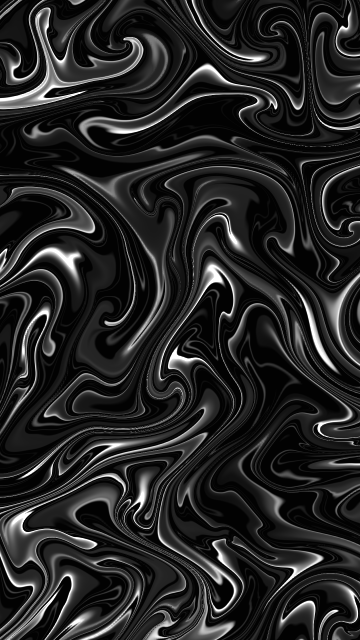
Reproduce this background procedurally as a Shadertoy shader.

```glsl
const float TAU = 6.2831853;
const vec2 STRETCH = vec2(0.92, 1.1); // lengthens the folds sideways
const float FLOW_SCALE = 2.8;    // swirl cells across the canvas width
const float FLOW_GROWTH = 1.65;  // scale ratio between swirl layers
const float FLOW_STEP = 0.13;    // drift per step, in swirl cells
const int FLOW_LAYERS = 2;
const int FLOW_STEPS = 7;
const float SHEET_SCALE = 2.5;   // size of the unfolded sheets
const float SHEET_COUNT = 2.5;   // layers stacked in the liquid
const float SHEET_START = 0.44;  // share of each layer left black
const float RIM = 0.95;          // where a sheet reaches its bright rim
const float BLACK = 0.006;
const float BODY = 0.135;
const float SHEEN = 0.92;
const float RIM_LIGHT = 0.34;
const float HAIRLINE = 0.36;
const int AA = 3;

vec2 gradient(vec2 cell) {
    vec3 h = fract(cell.xyx * vec3(0.1031, 0.1030, 0.0973));
    h += dot(h, h.yzx + 33.33);
    float angle = TAU * fract((h.x + h.y) * h.z);
    return vec2(cos(angle), sin(angle));
}

// Gradient noise: value in x, derivatives in yz
vec3 noiseD(vec2 p) {
    vec2 i = floor(p), f = p - i;
    vec2 u = f * f * f * (f * (f * 6.0 - 15.0) + 10.0);
    vec2 du = 30.0 * f * f * (f * (f - 2.0) + 1.0);
    vec2 ga = gradient(i);
    vec2 gb = gradient(i + vec2(1, 0));
    vec2 gc = gradient(i + vec2(0, 1));
    vec2 gd = gradient(i + vec2(1, 1));
    float a = dot(ga, f);
    float b = dot(gb, f - vec2(1, 0));
    float c = dot(gc, f - vec2(0, 1));
    float d = dot(gd, f - vec2(1, 1));
    float k = a - b - c + d;
    float value = a + u.x * (b - a) + u.y * (c - a) + u.x * u.y * k;
    vec2 slope = ga + u.x * (gb - ga) + u.y * (gc - ga)
               + u.x * u.y * (ga - gb - gc + gd)
               + du * (u.yx * k + vec2(b, c) - a);
    return vec3(value, slope);
}

// Drift along the curl of the noise, stretching the plane into folds
vec2 stir(vec2 p) {
    float scale = FLOW_SCALE;
    for (int layer = 0; layer < FLOW_LAYERS; layer++) {
        vec2 seed = vec2(17.3, 41.7) * float(layer + 1);
        for (int s = 0; s < FLOW_STEPS; s++) {
            vec2 slope = noiseD(p * scale + seed).yz;
            p += FLOW_STEP / scale * vec2(slope.y, -slope.x);
        }
        scale *= FLOW_GROWTH;
    }
    return p;
}

// Thin line that keeps its total light when widened by the blur
float hairline(float f, float at, float width, float blur) {
    float wide = width + blur;
    return (1.0 - smoothstep(0.0, wide, abs(f - at))) * width / wide;
}

float liquid(vec2 p) {
    vec2 q = stir(p * STRETCH);
    float height = noiseD(q * SHEET_SCALE + 71.0).x
                 + 0.28 * noiseD(q * SHEET_SCALE * 2.3 + 29.0).x;
    float t = height * SHEET_COUNT + 0.35 * q.y;
    float blur = min(0.3 * fwidth(t), 0.2);
    float f = fract(t);

    // Dark sheet rising to a rim, then dropping sharply to black
    float cut = 1.0 - smoothstep(RIM - 0.5 * blur, max(0.99, RIM + 0.5 * blur), f);
    float body = smoothstep(SHEET_START - 0.5 * blur, SHEET_START + 0.05 + 0.5 * blur, f);
    float rise = smoothstep(SHEET_START, RIM, f);

    // Light caught unevenly along the folds
    float patches = noiseD(q * 3.8 + 113.0).x;
    float gloss = 0.1 + 0.9 * smoothstep(-0.24, 0.36, patches);
    float shade = 0.8 + 0.9 * noiseD(q * 2.7 + 157.0).x;

    float tone = BODY * shade * body + SHEEN * gloss * pow(rise, 2.8);
    tone += RIM_LIGHT * hairline(f, RIM - 0.03, 0.05, blur);
    float lines = hairline(f, 0.15, 0.025, blur)
                + 0.6 * hairline(f, 0.27, 0.018, blur);
    return BLACK + tone * cut + HAIRLINE * lines * (0.2 + gloss);
}

void mainImage(out vec4 fragColor, in vec2 fragCoord) {
    float tone = 0.0;
    for (int y = 0; y < AA; y++) {
        for (int x = 0; x < AA; x++) {
            vec2 offset = (vec2(x, y) + 0.5) / float(AA) - 0.5;
            tone += liquid((fragCoord + offset) / iResolution.x);
        }
    }
    tone /= float(AA * AA);
    fragColor = vec4(vec3(clamp(tone, 0.0, 1.0)), 1.0);
}
```
